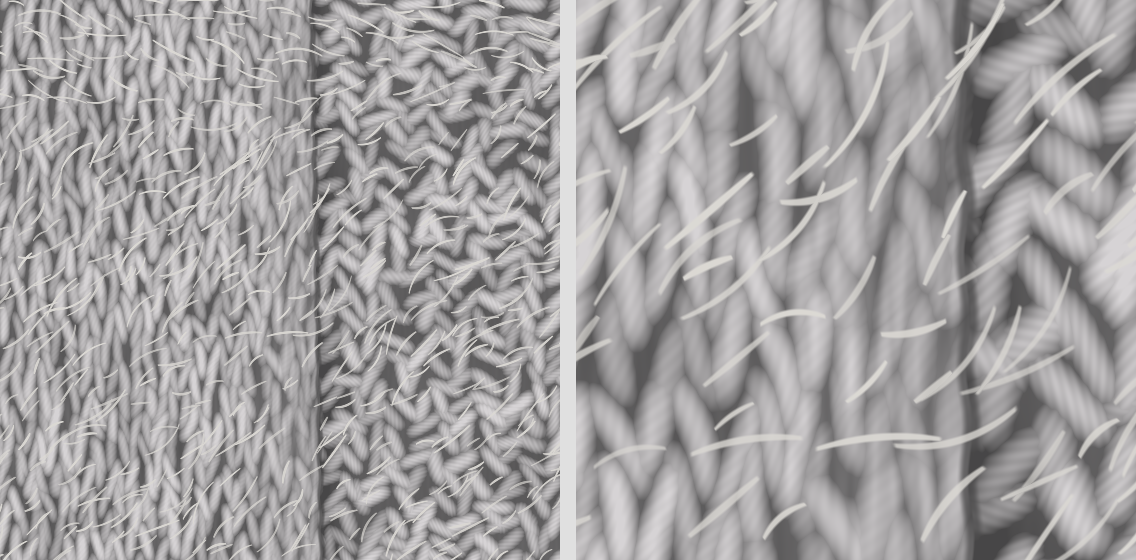
Left, the full canvas; right, a detail of the centre.
This texture is drawn by a three.js fragment shader. Its source:

```glsl
varying vec2 vUv;

const vec3 WOOL_TINT = vec3(1.0, 0.986, 0.994);
const vec3 HAIR_COLOR = vec3(0.86, 0.85, 0.83);
const float SEAM_DARK = 0.30;

float hash(vec2 p) {
  return fract(sin(dot(p, vec2(127.1, 311.7))) * 43758.545);
}

vec2 hash2(vec2 p) {
  return vec2(hash(p), hash(p + 37.7));
}

vec2 rotate(vec2 p, float angle) {
  float c = cos(angle), s = sin(angle);
  return vec2(c * p.x + s * p.y, c * p.y - s * p.x);
}

// Slow layered sines, roughly -1 to 1
float waves(vec2 p) {
  return 0.5 * sin(p.x + 1.7 * sin(p.y * 0.8)) + 0.5 * sin(p.y * 1.3 + 2.1 * sin(p.x * 0.6 + 1.0));
}

// Rounded height of one yarn strand with a faint twisted ply
float strand(vec2 p, vec2 size, float ply) {
  vec2 q = p / size;
  float along = q.x * q.x;
  float twist = sin((p.x + 1.4 * p.y) * 560.0);
  return 1.0 - q.y * q.y - along * along + ply * twist;
}

// Overlapping strands, leaning alternately to form V stitches
float knit(vec2 p, vec2 cell, vec2 size, float lean, float wobble, float ply) {
  float height = -0.3;
  vec2 base = floor(p / cell);
  for (int j = -2; j <= 2; j++) {
    for (int i = -2; i <= 2; i++) {
      vec2 id = base + vec2(float(i), float(j));
      vec2 center = (id + 0.5 + 0.7 * (hash2(id) - 0.5)) * cell;
      float side = mod(id.x, 2.0) * 2.0 - 1.0;
      float angle = 1.571 + side * lean + wobble * (hash(id + 5.3) - 0.5);
      float depth = 0.5 * hash(id + 9.1);
      height = max(height, strand(rotate(p - center, angle), size, ply) - depth);
    }
  }
  return height;
}

// Combing direction: slightly falling near the top, rising below
float combAngle(vec2 p) {
  float top = smoothstep(0.77, 0.83, p.y - 0.06 * step(0.57, p.x));
  return mix(0.68 + 0.3 * waves(p * 13.0), -0.25, top);
}

// Coverage of one bent, tapered hair
float hair(vec2 p, float halfLength, float bend, float width) {
  float t = p.x / halfLength;
  float slope = 2.0 * bend * t / halfLength;
  float d = abs(p.y - bend * (t * t - 0.4)) / sqrt(1.0 + slope * slope);
  float taper = width * (1.0 - 0.5 * t * t);
  float ends = 1.0 - smoothstep(0.92, 1.0, abs(t));
  return ends * (1.0 - smoothstep(taper - 0.0008, taper + 0.001, d));
}

float hairLayer(vec2 p, float cell, float seed) {
  float cover = 0.0;
  vec2 base = floor(p / cell);
  for (int j = -1; j <= 1; j++) {
    for (int i = -1; i <= 1; i++) {
      vec2 id = base + vec2(float(i), float(j));
      vec2 key = id + seed;
      vec2 center = (id + hash2(key)) * cell;
      float angle = combAngle(center) + 0.8 * (hash(key + 3.1) - 0.5);
      float halfLength = cell * mix(0.3, 0.85, pow(hash(key + 7.7), 1.6));
      float bend = halfLength * 0.55 * (hash(key + 11.9) - 0.5);
      float present = step(hash(key + 19.3), 0.72 + 0.25 * waves(center * 24.0 + seed));
      float opacity = 0.65 + 0.35 * hash(key + 23.0);
      float width = mix(0.0014, 0.0023, hash(key + 29.0));
      cover = max(cover, present * opacity * hair(rotate(p - center, angle), halfLength, bend, width));
    }
  }
  return cover;
}

void main() {
  vec2 p = vUv;
  float seamX = 0.575 - 0.018 * p.y + 0.0015 * sin(p.y * 95.0);
  float offset = p.x - seamX;
  float right = smoothstep(-0.001, 0.001, offset);

  // Fine stitches on the left, chunky yarn on the right
  vec2 warped = p + 0.006 * vec2(waves(p * 31.0), waves(p.yx * 27.0 + 4.0));
  float fine = knit(warped, vec2(0.023, 0.043), vec2(0.039, 0.0115), 0.2, 0.35, 0.03);
  float chunky = knit(warped + 0.31, vec2(0.040, 0.036), vec2(0.037, 0.0145), 0.75, 1.3, 0.06);
  float tone = 0.48 + 0.37 * mix(fine, chunky, right);

  // Drawn-out fibres, strongest beside the seam
  float fibres = waves(vec2(p.x * 620.0, p.y * 38.0)) + waves(vec2(p.x * 330.0, p.y * 60.0));
  float pulled = smoothstep(-0.16, -0.03, offset) * (1.0 - right);
  tone = mix(tone, 0.62 + 0.4 * (tone - 0.62), 0.6 * pulled);
  tone += fibres * mix(0.012, 0.028, pulled) * (1.0 - 0.6 * right);
  tone += 0.025 * waves(p * 17.0 + 2.0);

  // Folded seam and its shadow
  tone -= 0.16 * right * exp(-max(offset, 0.0) * 38.0);
  tone -= 0.10 * (1.0 - right) * exp(min(offset, 0.0) * 110.0);
  float crease = 1.0 - smoothstep(0.002, 0.007, abs(offset));
  tone = mix(tone, SEAM_DARK, 0.7 * crease);

  // Loose hairs on top
  float hairs = max(hairLayer(p, 0.047, 0.0), hairLayer(p + 0.019, 0.054, 61.0));
  vec3 color = mix(WOOL_TINT * clamp(tone, 0.28, 0.84), HAIR_COLOR, hairs);
  gl_FragColor = vec4(color, 1.0);
}
```
